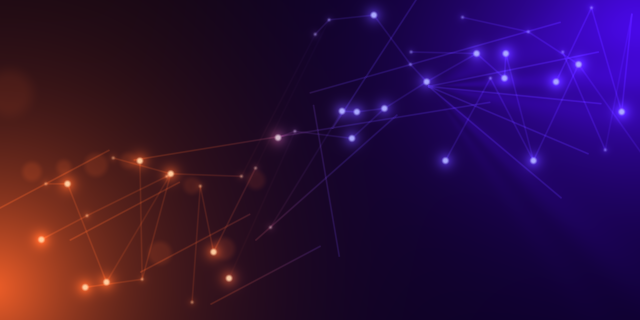
Write a Shadertoy shader that draws this background.

```glsl
const int NODE_COUNT = 44;
const vec3 EMBER = vec3(0.92, 0.37, 0.09);
const vec3 VIOLET = vec3(0.24, 0.03, 0.76);
const vec3 WARM_LIGHT = vec3(1.0, 0.82, 0.64);
const vec3 COOL_LIGHT = vec3(0.68, 0.68, 1.0);

float hash(float n) {
    return fract(sin(n * 127.1 + 11.7) * 43758.5453);
}

float glow(vec2 p, vec2 center, float radius, float falloff) {
    return exp(-pow(length(p - center) / radius, falloff));
}

float disc(vec2 p, vec2 center, float radius, float blur) {
    return 1.0 - smoothstep(radius - blur, radius + blur, length(p - center));
}

float strand(vec2 p, vec2 a, vec2 b, float pixel) {
    vec2 ab = b - a;
    float t = clamp(dot(p - a, ab) / dot(ab, ab), 0.0, 1.0);
    float d = length(p - a - ab * t);
    return 1.0 - smoothstep(0.0, 0.002 + pixel, d);
}

// 0 on the warm side, 1 on the cool side
float coolness(float x) {
    return smoothstep(0.65, 1.1, x);
}

// Nodes scattered along a band that climbs from lower left to upper right
vec2 nodePosition(float id) {
    float x = mix(0.1, 1.96, (id + hash(id)) / float(NODE_COUNT));
    float cool = coolness(x);
    float spread = mix(0.46, 0.58, cool) * (hash(id + 71.0) - 0.5);
    return vec2(x, mix(0.28, 0.69, cool) + spread);
}

vec3 backdrop(vec2 p) {
    vec3 color = mix(vec3(0.05, 0.012, 0.07), vec3(0.035, 0.0, 0.12),
                     smoothstep(0.3, 1.2, p.x));
    color += EMBER * 0.95 * glow(p, vec2(-0.02, 0.1), 0.43, 1.2);
    color += VIOLET * glow(p, vec2(2.0, 0.9), 0.5, 1.4);
    color += VIOLET * 0.1 * glow(p, vec2(1.5, 0.75), 0.28, 2.0);
    return color;
}

// Large out-of-focus spots on the warm side
float bokeh(vec2 p) {
    float sum = 0.35 * disc(p, vec2(0.03, 0.71), 0.07, 0.03);
    for (int i = 0; i < 8; i++) {
        float id = float(i);
        vec2 center = vec2(0.1 + 0.1 * id, 0.2 + 0.32 * hash(id + 31.0));
        sum += 0.5 * disc(p, center, 0.022 + 0.014 * hash(id + 5.0), 0.012);
    }
    return sum;
}

// Soft beams opening to the right of a hub
float beams(vec2 p, vec2 hub) {
    vec2 d = p - hub;
    float angle = atan(d.y, d.x);
    float stripes = 0.5 + 0.5 * sin(angle * 17.0 + 2.0 * sin(angle * 7.0));
    float wedge = 1.0 - smoothstep(0.45, 0.95, abs(angle + 0.2));
    return stripes * wedge * smoothstep(0.0, 0.12, d.x) * exp(-2.0 * length(d));
}

// Long strands bridging both sides, plus two regular fans
float longStrands(vec2 p, vec2 hub, float pixel) {
    float sum = strand(p, vec2(0.42, 0.5), vec2(1.53, 0.68), pixel);
    sum += strand(p, vec2(0.97, 0.71), vec2(1.75, 0.93), pixel);
    sum += strand(p, vec2(0.8, 0.25), vec2(1.24, 0.64), pixel);
    sum += strand(p, vec2(0.98, 0.67), vec2(1.06, 0.2), pixel);
    sum += strand(p, vec2(1.04, 0.6), vec2(1.3, 1.0), pixel);
    for (int i = 0; i < 4; i++) {
        float k = float(i);
        vec2 start = vec2(0.22 * k, 0.35 - 0.1 * k);
        sum += strand(p, start, start + vec2(0.34, 0.18), pixel);
        vec2 ray = vec2(cos(0.2 - 0.3 * k), sin(0.2 - 0.3 * k));
        sum += strand(p, hub, hub + 0.54 * ray, pixel);
    }
    return sum;
}

void mainImage(out vec4 fragColor, in vec2 fragCoord) {
    float pixel = 1.0 / iResolution.y;
    vec2 p = fragCoord * pixel;
    p.x *= 2.0 * iResolution.y / iResolution.x;
    vec2 hub = vec2(1.34, 0.73);
    float cool = coolness(p.x);
    vec3 tint = mix(EMBER, vec3(0.4, 0.3, 0.95), cool);
    vec3 light = mix(WARM_LIGHT, COOL_LIGHT, cool);

    vec3 color = backdrop(p);
    color += EMBER * 0.22 * bokeh(p);
    color += VIOLET * 0.2 * beams(p, hub);

    // Thin links and glowing nodes
    float lines = longStrands(p, hub, pixel);
    float halo = 0.0;
    float core = 0.0;
    for (int i = 0; i < NODE_COUNT; i++) {
        float id = float(i);
        vec2 node = nodePosition(id);
        vec2 next = nodePosition(id + 1.0 + floor(5.0 * hash(id + 17.0)));
        float near = 1.0 - smoothstep(0.3, 0.6, length(next - node));
        lines += 0.8 * near * strand(p, node, next, pixel);
        float big = step(0.55, hash(id + 43.0));
        halo += mix(0.15, 0.5, big) * glow(p, node, mix(0.012, 0.024, big), 1.5);
        core += mix(0.45, 0.95, big) * disc(p, node, mix(0.004, 0.009, big), 0.002 + pixel);
    }
    color += tint * 0.17 * min(lines, 1.5);
    color += tint * halo;
    color = mix(color, light, min(core, 1.0));
    fragColor = vec4(clamp(color, 0.0, 1.0), 1.0);
}
```
